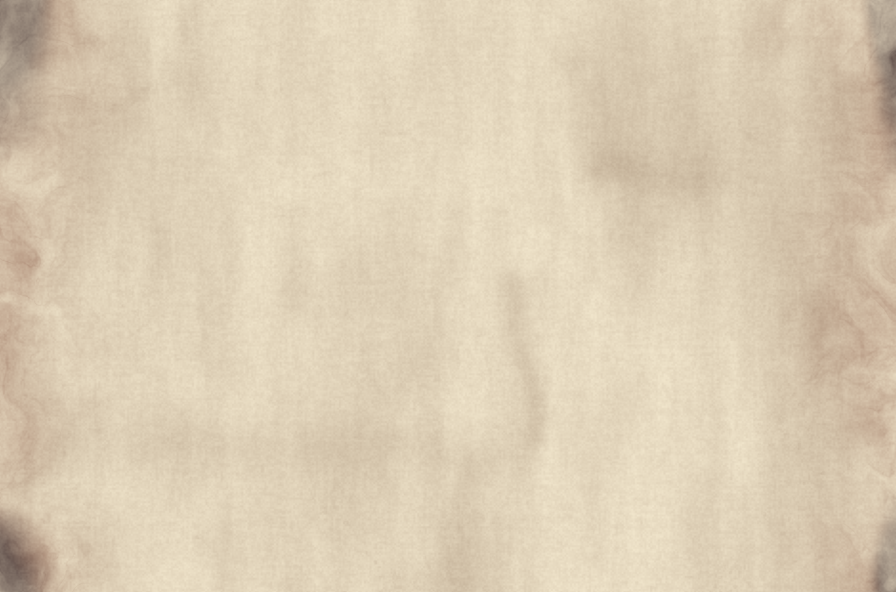
Write a Shadertoy shader that draws this texture.

```glsl
float hash(vec2 p) {
    vec3 q = fract(p.xyx * vec3(0.1031, 0.1030, 0.0973));
    q += dot(q, q.yzx + 33.33);
    return fract((q.x + q.y) * q.z);
}

float noise(vec2 p) {
    vec2 i = floor(p), f = fract(p);
    f = f * f * f * (f * (f * 6.0 - 15.0) + 10.0);
    return mix(mix(hash(i), hash(i + vec2(1, 0)), f.x),
               mix(hash(i + vec2(0, 1)), hash(i + vec2(1, 1)), f.x), f.y);
}

float fbm(vec2 p) {
    float sum = 0.0, amp = 0.53;
    for (int i = 0; i < 4; i++) {
        sum += amp * noise(p);
        p = mat2(0.96, 0.28, -0.28, 0.96) * p * 2.03 + 17.3;
        amp *= 0.5;
    }
    return sum;
}

// Soft shadow along a segment
float fold(vec2 p, vec2 a, vec2 b, float width) {
    vec2 ab = b - a;
    float along = clamp(dot(p - a, ab) / dot(ab, ab), 0.0, 1.0);
    float d = length(p - a - ab * along) / width;
    return exp(-d * d);
}

void mainImage(out vec4 fragColor, in vec2 fragCoord) {
    vec2 uv = fragCoord / iResolution.xy;
    vec2 p = fragCoord / iResolution.y;
    float aspect = iResolution.x / iResolution.y;
    vec2 warp = vec2(fbm(p * 5.0), fbm(p * 5.0 + 40.0)) - 0.5;

    // Broad vertical clouding of the paper
    float cloud = fbm(p * vec2(6.5, 2.6) + warp * 0.7 + 3.0);
    float streak = fbm(p * vec2(26.0, 5.0) + 60.0);
    float shade = 0.031 + 0.12 * (cloud - 0.5) + 0.05 * (streak - 0.5);

    // Creases
    vec2 q = p + warp * 0.07;
    shade += 0.050 * fold(q, vec2(0.86, 0.50), vec2(0.90, 0.28), 0.025);
    shade += 0.045 * fold(q, vec2(0.78, 0.22), vec2(0.75, 0.02), 0.030);
    shade += 0.035 * fold(q, vec2(0.49, 0.64), vec2(0.49, 0.50), 0.026);
    shade += 0.035 * fold(q, vec2(0.97, 0.90), vec2(1.02, 0.72), 0.040);
    shade += 0.035 * fold(q, vec2(1.02, 0.71), vec2(1.20, 0.71), 0.035);
    shade += 0.030 * fold(q, vec2(0.10, 0.25), vec2(0.85, 0.25), 0.050);
    shade += 0.030 * fold(q, vec2(0.33, 0.98), vec2(0.33, 0.85), 0.030);

    // Mottled brown stains along the left and right sides
    float side = min(p.x, aspect - p.x);
    float stain = 1.0 - smoothstep(-0.02, 0.27, side + warp.x * 0.25);
    float mottle = fbm(p * 13.0 + warp * 3.0 + 9.0);
    float vein = 1.0 - smoothstep(0.0, 0.09, abs(fbm(p * 18.0 + warp * 4.0) - 0.5));
    shade += stain * (0.075 + 0.22 * (mottle - 0.5) + 0.03 * vein);

    // Smoky corners, wider on the left
    float reach = mix(0.085, 0.045, step(0.5, uv.x));
    float tall = mix(0.17, 0.25, step(0.5, uv.y));
    vec2 corner = vec2(side / reach, min(uv.y, 1.0 - uv.y) / tall);
    float smoke = 1.0 - smoothstep(0.55, 1.25, length(corner) + warp.y * 0.9 + warp.x * 0.5);
    shade += smoke * (0.17 + 0.25 * (mottle - 0.5));

    // Paper grain and faint weave
    float grain = noise(p * 310.0) - 0.5 + 0.6 * (noise(p * 140.0 + 5.0) - 0.5);
    float weave = noise(p * vec2(230.0, 25.0)) + noise(p * vec2(25.0, 230.0)) - 1.0;
    float speck = smoothstep(0.80, 0.95, noise(p * 120.0 + 80.0)) * noise(p * 9.0);
    shade += 0.030 * grain + 0.012 * weave + 0.020 * speck;

    // Cream falls to tan, rosy at the sides and grey in the corners
    vec3 fade = mix(vec3(1.0, 1.16, 1.13), vec3(0.90, 1.22, 1.15), stain);
    fade = mix(fade, vec3(1.05, 1.08, 0.92), smoke);
    vec3 paper = vec3(0.91, 0.86, 0.76) - max(shade, -0.03) * fade;
    fragColor = vec4(clamp(paper, 0.0, 1.0), 1.0);
}
```
